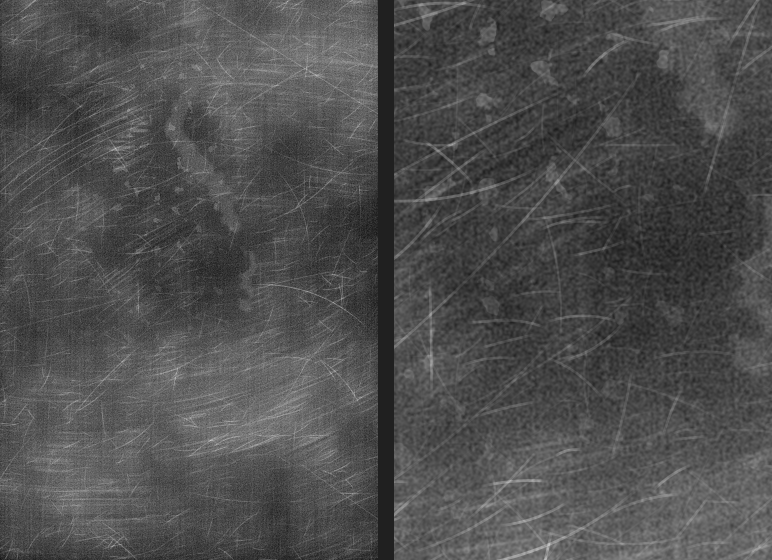
Left, the full canvas; right, a detail of the centre.
This texture is drawn by a Shadertoy shader. Its source:

```glsl
// A worn, scratched dark metal plate in neutral grey. Tone blobs and
// cloudy noise carry arc-shaped brushing, stains and flecks; grids of
// random bent hairlines add the scratches, fine noise the grain.

const float BASE_TONE = 0.303;
const float CLOUD_GAIN = 0.15;
const float BRUSH_GAIN = 0.085;
const float GRAIN_GAIN = 0.115;
const float WEAVE_GAIN = 0.035;
const float SCRATCH_GAIN = 0.3;
const float STAIN_TONE = 0.41;
const float HAIR_WIDTH = 0.0007;

vec2 hash2(vec2 p) {
  vec3 q = fract(p.xyx * vec3(0.1031, 0.1030, 0.0973));
  q += dot(q, q.yzx + 33.33);
  return fract((q.xx + q.yz) * q.zy);
}

float corner(vec2 cell, vec2 offset, vec2 f) {
  return dot(hash2(cell + offset) * 2.0 - 1.0, f - offset);
}

// Gradient noise
float noise(vec2 p) {
  vec2 i = floor(p), f = p - i;
  vec2 u = f * f * f * (f * (f * 6.0 - 15.0) + 10.0);
  float low = mix(corner(i, vec2(0, 0), f), corner(i, vec2(1, 0), f), u.x);
  float high = mix(corner(i, vec2(0, 1), f), corner(i, vec2(1, 1), f), u.x);
  return 1.5 * mix(low, high, u.y);
}

float fbm(vec2 p) {
  float sum = 0.0, gain = 0.5;
  for (int i = 0; i < 4; i++) {
    sum += gain * noise(p);
    p = mat2(1.6, 1.2, -1.2, 1.6) * p + 17.3;
    gain *= 0.5;
  }
  return sum;
}

float blob(vec2 p, float x, float y, float w, float h) {
  vec2 q = (p - vec2(x, y)) / vec2(w, h);
  return exp(-dot(q, q));
}

// Streaks along circles round a centre outside the plate
float brushing(vec2 p, vec2 centre) {
  vec2 q = p - centre;
  float radius = length(q) + 0.004 * noise(p * 9.0);
  float along = atan(q.x, abs(q.y)) * length(centre - vec2(0.34, 0.5));
  float hair = noise(vec2(radius * 370.0, along * 12.0));
  float fine = noise(vec2(radius * 210.0, along * 9.0));
  float broad = noise(vec2(radius * 70.0, along * 5.0) + 40.0);
  return 0.5 * (hair + fine + broad) + 0.8 * smoothstep(0.2, 0.6, fine);
}

// Bent line along dir, fading at both ends
float hairline(vec2 p, vec2 dir, float halfLength, float bow, float width) {
  vec2 q = vec2(dot(p, dir), dot(p, vec2(-dir.y, dir.x)));
  float u = q.x / halfLength, slope = 2.0 * bow * u;
  float d = abs(q.y - bow * halfLength * (1.0 - u * u)) / sqrt(1.0 + slope * slope);
  float w = width * iResolution.y;
  float cover = clamp(w + 0.5 - d * iResolution.y, 0.0, min(1.0, 2.0 * w));
  return cover * (1.0 - smoothstep(0.45, 1.0, abs(u)));
}

float stroke(vec2 p, vec2 a, vec2 b, float bow) {
  return hairline(p - 0.5 * (a + b), normalize(b - a), 0.5 * distance(a, b), bow, HAIR_WIDTH);
}

// One random scratch per grid cell
float scratches(vec2 p, float cells, float heading, float spread) {
  float best = 0.0;
  for (int k = 0; k < 9; k++) {
    vec2 cell = floor(p * cells) + vec2(k % 3 - 1, k / 3 - 1);
    vec2 key = cell + floor(cells * 9.0);
    vec2 place = hash2(key), shape = hash2(key + 157.0), look = hash2(key + 331.0);
    float angle = heading + (shape.x - 0.5) * spread;
    float line = hairline(p - (cell + place) / cells, vec2(cos(angle), sin(angle)),
      mix(0.25, 0.9, shape.y) / cells, 0.4 * look.x - 0.2, HAIR_WIDTH * mix(0.5, 1.2, look.y));
    best = max(best, line * mix(0.15, 1.0, look.y * look.y));
  }
  return best;
}

float segment(vec2 p, vec2 a, vec2 b) {
  vec2 q = p - a, d = b - a;
  return length(q - d * clamp(dot(q, d) / dot(d, d), 0.0, 1.0));
}

void mainImage(out vec4 fragColor, in vec2 fragCoord) {
  vec2 p = fragCoord / iResolution.y;
  float right = iResolution.x / iResolution.y;
  float cloud = fbm(p * 5.0 + 3.0), patchy = fbm(p * 11.0 + 60.0);

  // Broad light and dark areas
  float tone = BASE_TONE + CLOUD_GAIN * (cloud + 0.8 * patchy);
  tone += 0.11 * blob(p, 0.56, 0.91, 0.22, 0.13) + 0.08 * blob(p, 0.38, 0.27, 0.36, 0.16);
  tone += 0.05 * (blob(p, 0.1, 0.14, 0.14, 0.1) + blob(p, 0.16, 0.61, 0.07, 0.05));
  tone -= 0.07 * blob(p, 0.11, 0.82, 0.13, 0.07) + 0.1 * blob(p, 0.29, 0.56, 0.1, 0.14);
  tone -= 0.08 * blob(p, 0.6, 0.56, 0.16, 0.13) + 0.1 * exp(-p.y / 0.035);
  tone -= 0.06 * (exp(-p.x / 0.02) + exp((p.x - right) / 0.02));

  // Brushed arcs, one family per region
  float upper = smoothstep(0.25, 0.5, p.x) * smoothstep(0.5, 0.7, p.y);
  float lower = 1.0 - smoothstep(0.26, 0.46, p.y - 0.3 * p.x);
  float brushed = mix(brushing(p, vec2(0.62, -0.05)), brushing(p, vec2(0.4, -0.8)), upper);
  brushed = mix(brushed, brushing(p, vec2(0.15, 1.2)), lower);
  tone += BRUSH_GAIN * brushed * smoothstep(-0.4, 0.3, cloud + patchy);

  // Chalky stains, flecks and a ragged smear
  vec2 w = p + 0.03 * vec2(fbm(p * 16.0), fbm(p * 16.0 + 9.0));
  vec2 path[4] = vec2[](vec2(0.35, 0.88), vec2(0.315, 0.76), vec2(0.36, 0.7), vec2(0.42, 0.6));
  float stain = segment(w, vec2(0.445, 0.54), vec2(0.44, 0.45)) + 0.009;
  for (int i = 0; i < 3; i++) stain = min(stain, segment(w, path[i], path[i + 1]));
  stain += 0.02 * fbm(p * 50.0);
  tone = mix(tone, STAIN_TONE, 0.6 - 0.6 * smoothstep(0.01, 0.021, stain));
  float fleckZone = blob(p, 0.29, 0.7, 0.13, 0.28) + 0.25;
  tone += 0.11 * fleckZone * smoothstep(0.2, 0.3, fbm(p * 55.0));
  float smear = 1.0 - smoothstep(0.005, 0.03, segment(w, vec2(0.21, 0.73), vec2(0.25, 0.77)));
  tone += 0.16 * smear * smoothstep(-0.1, 0.4, noise(p * vec2(22.0, 150.0)));

  // Scattered scratches, long to tiny
  float marks = 0.0;
  for (float i = 0.0; i < 10.0; i++)
    marks += scratches(p, 4.0 * pow(1.27, i), 0.5 + 0.3 * sin(i * 2.0), 0.8 + mod(i, 3.0));
  marks *= 0.25 + 0.45 * smoothstep(-0.3, 0.3, patchy);

  // Long scratches
  marks += 0.5 * stroke(p, vec2(0.3, 1.03), vec2(0.75, 0.75), 0.0);
  marks += 0.4 * stroke(p, vec2(0.51, 0.19), vec2(0.75, 0.02), 0.0);
  marks += 0.9 * stroke(p, vec2(0.43, 0.49), vec2(0.67, 0.4), 0.25);
  marks += 0.5 * stroke(p, vec2(0.48, 0.71), vec2(0.55, 0.52), 0.25);
  for (float i = 0.0; i < 5.0; i++) {
    vec2 shift = vec2(0.01, -0.011) * i + 0.02 * hash2(vec2(i, 5.0));
    marks += 0.6 * stroke(p - shift, vec2(-0.05, 0.63), vec2(0.26, 0.81), 0.13);
  }
  tone += SCRATCH_GAIN * min(marks, 1.2);

  // Weave and grain
  tone += WEAVE_GAIN * (noise(p * vec2(290.0, 7.0)) + 0.5 * noise(p * vec2(9.0, 270.0)));
  vec2 tilted = mat2(0.8, 0.6, -0.6, 0.8) * p;
  tone += GRAIN_GAIN * (0.8 * noise(tilted * 437.0) + 0.3 * noise(tilted * 231.0 + 8.0));

  fragColor = vec4(vec3(clamp(tone, 0.0, 1.0)), 1.0);
}
```
